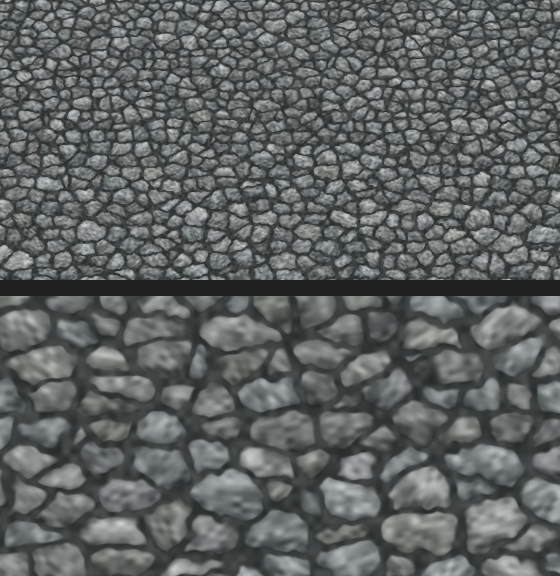
Top: the whole. Bottom: its middle third, enlarged.
Give the GLSL for this texture, as a WebGL 2 fragment shader.

```glsl
#version 300 es
precision highp float;
// Dry rubble wall: irregular grey stones in rough courses, larger toward the base.
uniform vec2 u_resolution;
out vec4 fragColor;

const float COURSE_RATE = 0.0168;  // how quickly courses shrink with height
const float COURSE_TOP = 2.9;      // height at which courses would vanish
const float STONE_ASPECT = 1.5;

float hash(vec2 p) {
    vec3 q = fract(vec3(p.xyx) * vec3(0.1031, 0.1030, 0.0973));
    q += dot(q, q.yzx + 33.33);
    return fract((q.x + q.y) * q.z);
}

float noise(vec2 p) {
    vec2 cell = floor(p), f = fract(p);
    f = f * f * (3.0 - 2.0 * f);
    float lower = mix(hash(cell), hash(cell + vec2(1, 0)), f.x);
    float upper = mix(hash(cell + vec2(0, 1)), hash(cell + vec2(1, 1)), f.x);
    return mix(lower, upper, f.y);
}

vec2 noisePair(vec2 p) {
    return vec2(noise(p), noise(p + vec2(57.3, 21.7))) - 0.5;
}

// Course geometry
float courseHeight(float y) { return COURSE_RATE * (COURSE_TOP - y); }
float courseIndex(float y) { return -log(1.0 - y / COURSE_TOP) / COURSE_RATE; }
float courseY(float row) { return COURSE_TOP * (1.0 - exp(-COURSE_RATE * row)); }
float stoneWidth(float row) {
    float spread = 0.8 + 0.45 * hash(vec2(row, 71.0));
    return STONE_ASPECT * spread * courseHeight(courseY(row));
}
float courseShift(float row) { return hash(vec2(row, 19.0)); }

// Column of the stone in a course that lies nearest to x
float columnAt(float x, float row) {
    return floor(x / stoneWidth(row) - courseShift(row));
}

// Stone centre in xy, size weight in z
vec3 stoneSeed(vec2 id) {
    vec2 jitter = vec2(hash(id + 3.7), hash(id + 41.3)) - 0.5;
    float x = (id.x + 0.5 + courseShift(id.y) + 0.75 * jitter.x) * stoneWidth(id.y);
    float y = courseY(id.y + 0.5 + 0.6 * jitter.y);
    float weight = hash(id + 88.1) < 0.1 ? -1.0 : 0.4 * hash(id + 12.9);
    return vec3(x, y, weight);
}

// Finds the owning stone: offset from its centre in xy, its id in zw
vec4 nearestStone(vec2 p, vec2 scale) {
    float best = 1e5, row = floor(courseIndex(p.y));
    vec4 found = vec4(0.0);
    for (float j = -2.0; j <= 2.0; j++) {
        float column = columnAt(p.x, row + j);
        for (float i = -2.0; i <= 2.0; i++) {
            vec2 id = vec2(column + i, row + j);
            vec3 seed = stoneSeed(id);
            vec2 offset = (p - seed.xy) / scale;
            float d = dot(offset, offset) - seed.z;
            if (d < best) { best = d; found = vec4(offset, id); }
        }
    }
    return found;
}

// Rounded distance from p to the border of its stone
float borderDistance(vec2 p, vec2 scale, vec4 stone, float roundness) {
    float sum = 1e-6, row = floor(courseIndex(p.y));
    float own = dot(stone.xy, stone.xy) - stoneSeed(stone.zw).z;
    for (float j = -2.0; j <= 2.0; j++) {
        float column = columnAt(p.x, row + j);
        for (float i = -2.0; i <= 2.0; i++) {
            vec3 seed = stoneSeed(vec2(column + i, row + j));
            vec2 offset = (p - seed.xy) / scale;
            float gap = length(offset - stone.xy);
            if (gap < 0.001) continue;
            float d = (dot(offset, offset) - seed.z - own) / (2.0 * gap);
            sum += exp(-d * roundness);
        }
    }
    return -log(sum) / roundness;
}

// Rough layered grain, tilted differently on each stone
float stoneGrain(vec2 p, vec2 id) {
    float tilt = 1.6 * (hash(id + 5.5) - 0.5);
    vec2 q = mat2(cos(tilt), sin(tilt), -sin(tilt), cos(tilt)) * p + 7.0 * hash(id);
    return 0.19 * (noise(q * vec2(42, 75)) - 0.5) + 0.27 * (noise(q * vec2(95, 150)) - 0.5);
}

void main() {
    vec2 uv = gl_FragCoord.xy / u_resolution.y;
    float height = courseHeight(uv.y);
    vec2 scale = height * vec2(STONE_ASPECT, 1.0);
    vec2 p = uv + height * (0.26 * noisePair(uv * 45.0) + 0.14 * noisePair(uv * 100.0));
    vec4 stone = nearestStone(p, scale);
    float border = borderDistance(p, scale, stone, 13.0);
    float rise = clamp(stone.y, -0.6, 0.6);

    // Stone face, lit from above
    float face = 0.507 + 0.13 * (hash(stone.zw + 63.0) - 0.5) + stoneGrain(uv, stone.zw);
    face += 0.18 * rise;
    face *= mix(0.82, 1.0, smoothstep(0.06, 0.26, border));

    // Joints, darker beneath each stone
    float joint = 0.235 + 0.13 * (noise(uv * 110.0) - 0.5);
    joint += 0.07 * rise * smoothstep(0.0, 0.09, border);
    float soft = max(0.045, 0.6 / (u_resolution.y * height));
    float cover = smoothstep(0.08 - soft, 0.08 + soft, border);
    float tone = mix(joint, face, cover);

    // Cool grey with a faint warm or blue cast per stone
    float warmth = cover * 0.014 * (hash(stone.zw + 29.0) - 0.5);
    vec3 tint = vec3(-0.010 + warmth, 0.004, 0.002 - warmth);
    fragColor = vec4(clamp(tone + tint, 0.0, 1.0), 1.0);
}
```
